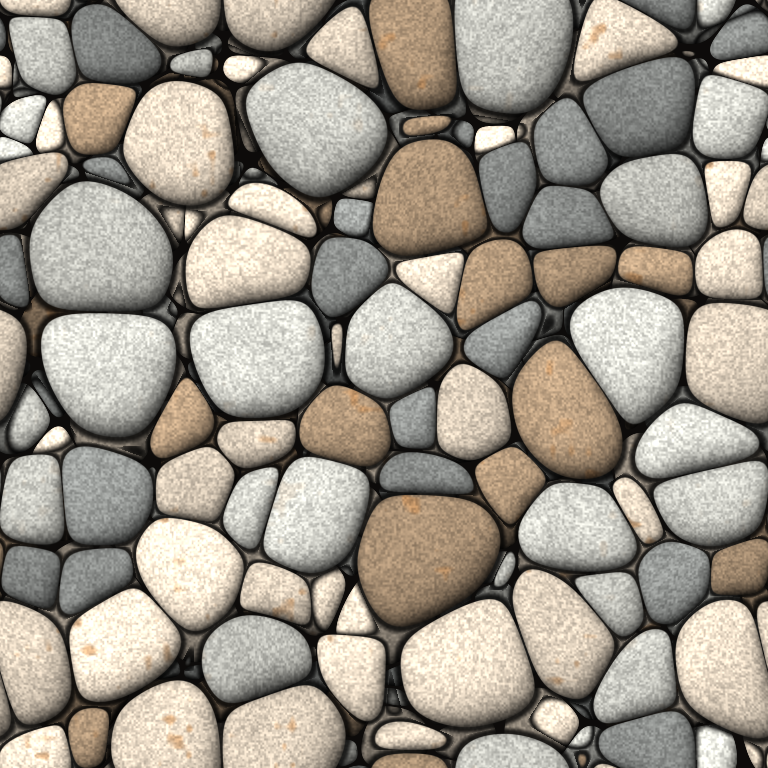
Reproduce this texture procedurally as a three.js fragment shader.

```glsl
varying vec2 vUv;

vec3 hash3(vec2 q, float seed) {
  vec3 p = fract((q.xyx + seed) * vec3(0.1031, 0.1030, 0.0973));
  p += dot(p, p.yxz + 33.33);
  return fract((p.xxy + p.yzz) * p.zyx);
}

vec2 wrapCell(vec2 cell, float count) {
  return floor(mod(cell + 0.5, count));
}

float valueNoise(vec2 p, float count) {
  vec2 i = floor(p), f = fract(p);
  f = f * f * (3.0 - 2.0 * f);
  float a = hash3(wrapCell(i, count), 3.0).x;
  float b = hash3(wrapCell(i + vec2(1.0, 0.0), count), 3.0).x;
  float c = hash3(wrapCell(i + vec2(0.0, 1.0), count), 3.0).x;
  float d = hash3(wrapCell(i + 1.0, count), 3.0).x;
  return mix(mix(a, b, f.x), mix(c, d, f.x), f.y);
}

// Stone centre in xy, squared radius in z
vec3 stoneSite(vec2 cell, float count, float seed) {
  vec3 h = hash3(wrapCell(cell, count), seed);
  return vec3(cell + 0.15 + 0.7 * h.xy, 0.02 + 1.15 * h.z * h.z * h.z);
}

// Mineral colour, mottling, rust stains and fine grain
vec3 stoneColor(vec2 uv, vec3 trait, float weight) {
  vec3 slate = vec3(0.54, 0.55, 0.54), paleGrey = vec3(0.79, 0.79, 0.76);
  vec3 cream = vec3(0.90, 0.84, 0.76), brown = vec3(0.67, 0.57, 0.46);
  float pick = trait.y + 0.25 * weight;
  vec3 color = pick < 0.25 ? slate : pick < 0.43 ? brown : pick < 0.70 ? paleGrey : cream;
  color *= 0.88 + 0.22 * trait.z;
  vec2 shift = trait.xz * 50.0;
  float mottle = valueNoise(uv * 22.0 + shift, 22.0);
  float fleck = valueNoise(uv * 80.0 + shift, 80.0);
  float grain = 0.75 * valueNoise(uv * 360.0, 360.0) + 0.25 * valueNoise(uv * 200.0 + shift, 200.0);
  float warmth = smoothstep(0.0, 0.1, color.r - color.b);
  float rust = smoothstep(0.72, 0.9, 0.5 * mottle + 0.5 * fleck) * warmth;
  color = mix(color, vec3(0.68, 0.48, 0.29), 0.6 * rust);
  return color * (1.0 + 0.10 * (mottle - 0.5) + 0.06 * (fleck - 0.5) + 0.42 * (grain - 0.5));
}

// Rounded power-diagram cells: rgb colour, coverage in alpha.
// Rim is 1 on the stone outline, less towards its centre, more in the gaps.
vec4 stoneLayer(vec2 uv, float count, float seed, out float rim, out float sunken) {
  vec2 p = uv * count, base = floor(p);
  vec2 ownerCell = base;
  vec3 owner = vec3(0.0);
  float ownerPower = 100.0;
  for (int j = -3; j <= 3; j++) {
    for (int i = -3; i <= 3; i++) {
      vec2 cell = base + vec2(float(i), float(j));
      vec3 site = stoneSite(cell, count, seed);
      vec2 d = p - site.xy;
      float power = dot(d, d) - site.z;
      if (power < ownerPower) {
        ownerPower = power;
        owner = site;
        ownerCell = cell;
      }
    }
  }

  // Blend cell walls: a tight sum for the outline, a soft one for the dome
  float softness = mix(10.0, 5.0, min(sqrt(owner.z), 1.0));
  vec2 slope = vec2(0.0);
  float outline = 0.0, crowding = 0.0;
  for (int j = -3; j <= 3; j++) {
    for (int i = -3; i <= 3; i++) {
      vec2 cell = base + vec2(float(i), float(j));
      vec3 site = stoneSite(cell, count, seed);
      vec2 toSite = site.xy - owner.xy;
      float span = length(toSite);
      if (span > 0.01) {
        vec2 d = p - site.xy;
        float wall = (dot(d, d) - site.z - ownerPower) / (2.0 * span);
        float push = exp(-softness * wall);
        crowding += push;
        outline += exp(-1.6 * softness * wall);
        slope += push * toSite / span;
      }
    }
  }

  vec3 trait = hash3(wrapCell(ownerCell, count), seed + 17.0);
  sunken = step(trait.x, 0.2) * step(owner.z, 0.35);
  float inside = -log(max(outline, 1e-8)) / (1.6 * softness);
  float coverage = smoothstep(-0.004, 0.014, inside);
  rim = pow(max(outline, 1e-8), 1.0 / 1.6);

  // Dome lit from the upper left, darkened at the contact edge
  float edge = min(rim, 1.0);
  vec2 tilt = slope * edge / max(crowding, 1e-6);
  tilt *= 1.03 / sqrt(length(tilt) + 0.12);
  tilt *= 0.97 / max(1.0, length(tilt));
  vec3 normal = vec3(tilt, sqrt(1.0 - dot(tilt, tilt)));
  float facing = dot(normal, normalize(vec3(-0.38, 0.66, 0.80)));
  float light = mix(0.2, 1.08, smoothstep(-0.4, 0.85, facing));
  light *= 1.0 - 0.3 * pow(edge, 6.0);
  return vec4(stoneColor(uv, trait, owner.z) * light, coverage);
}

void main() {
  vec2 bend = vec2(valueNoise(vUv * 7.0, 7.0), valueNoise(vUv * 7.0 + 3.5, 7.0));
  vec2 uv = vUv + 0.02 * bend;
  float rim, sunken, lowRim, lowSunken;
  vec4 upper = stoneLayer(uv, 10.0, 5.0, rim, sunken);
  vec4 lower = stoneLayer(uv, 16.0, 41.0, lowRim, lowSunken);

  // Lower stones show through hollows and corners, shaded by the upper ones
  float hollow = sunken * (1.0 - smoothstep(0.5, 1.15, rim));
  float corner = smoothstep(1.1, 1.6, rim);
  float openness = max(0.95 * hollow, 0.45 * corner);
  vec3 gap = vec3(0.05, 0.045, 0.04);
  vec3 color = mix(gap, lower.rgb * (0.12 + openness), lower.a);
  color = mix(color, upper.rgb, upper.a * (1.0 - sunken));
  gl_FragColor = vec4(color, 1.0);
}
```
